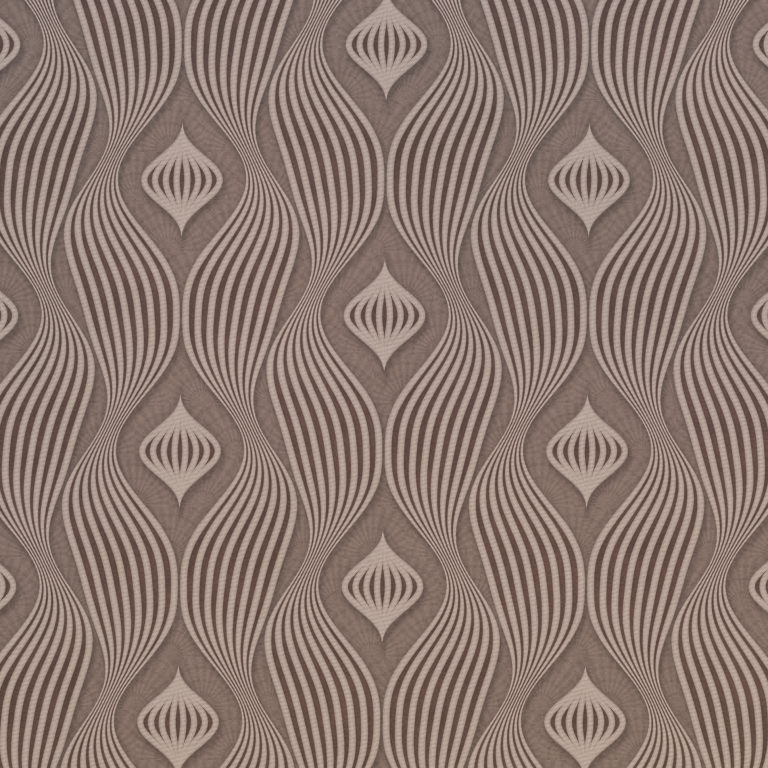
Reproduce this pattern procedurally as a WebGL 1 fragment shader.

```glsl
precision highp float;
// Embossed wallpaper: fanned wavy strands around half-drop onion ornaments.
uniform vec2 u_resolution;

const float TAU = 6.2831853;
const float COLUMN = 0.265;               // spacing of ornament columns
const float ROW = 0.353;                  // spacing of ornaments in a column
const vec2 ORIGIN = vec2(0.2387, 0.2344); // one ornament, measured from top left
const float TILT = 0.0074;                // slight sideways drift of the print

float hash(vec2 p) {
  return fract(sin(dot(p, vec2(127.1, 311.7))) * 43758.5453);
}

float noise(vec2 p) {
  vec2 i = floor(p), f = fract(p);
  f = f * f * (3.0 - 2.0 * f);
  return mix(mix(hash(i), hash(i + vec2(1.0, 0.0)), f.x),
             mix(hash(i + vec2(0.0, 1.0)), hash(i + 1.0), f.x), f.y);
}

// Smooth bump: 1 at phase 0, 0 at half a turn.
float bump(float phase, float sharpness) {
  return pow(max(0.5 + 0.5 * cos(phase), 0.00001), sharpness);
}

// Distance of a strand from its column axis; k runs from inner 0 to outer 1.
float strandOffset(float k, float phase) {
  float inner = 0.006 + 0.079 * bump(phase, 1.4);
  float outer = 0.121 + 0.026 * (sin(phase) + 0.2 * sin(2.0 * phase));
  return mix(inner, outer, k);
}

// Result: signed distance, half width, 1 inside the fan.
vec3 strands(float d, float phase) {
  float inner = strandOffset(0.0, phase);
  float span = strandOffset(1.0, phase) - inner;
  float t = (d - inner) / span;
  float k = clamp(floor(t * 7.0 + 0.5), 0.0, 7.0) / 7.0;
  float rise = strandOffset(k, phase + 0.02) - strandOffset(k, phase - 0.02);
  float slope = rise / 0.04 * TAU / ROW;
  float s = inversesqrt(1.0 + slope * slope);
  float halfWidth = min(0.0046, 0.34 * span / 7.0 * s);
  float inside = step(0.0, t) * step(t, 1.0);
  return vec3(abs(d - inner - k * span) * s - halfWidth, halfWidth, inside);
}

// Onion with eight ribs that meet in a spire at both ends.
vec3 ornament(vec2 p) {
  float v = p.y / 0.073;
  float turn = 0.5 * TAU * clamp(v, -1.0, 1.0);
  float width = 0.049 * bump(turn, 1.5) + 0.0001;
  float t = p.x / width;
  float rib = clamp(floor(t * 3.5) + 0.5, -3.5, 3.5) / 3.5;
  float slope = 1.54 * sin(turn) * rib;
  float s = inversesqrt(1.0 + slope * slope);
  float halfWidth = 0.0042 * (1.0 - v * v * v * v);
  float inside = step(abs(t), 1.0) * step(abs(v), 1.0);
  return vec3(abs(p.x - rib * width) * s - halfWidth, max(halfWidth, 0.0005), inside);
}

vec3 nearer(vec3 a, vec3 b) {
  return vec3(a.x < b.x ? a.xy : b.xy, max(a.z, b.z));
}

// All raised parts from the two columns beside the point.
vec3 relief(vec2 p) {
  float x = p.x - ORIGIN.x + TILT * p.y;
  float first = floor(x / COLUMN);
  vec3 nearest = vec3(1.0, 0.001, 0.0);
  for (int i = 0; i < 2; i++) {
    float column = first + float(i);
    float dx = x - column * COLUMN;
    float v = (p.y - ORIGIN.y) / ROW + 0.5 * mod(column, 2.0);
    nearest = nearer(nearest, strands(abs(dx), TAU * v));
    nearest = nearer(nearest, ornament(vec2(dx, (fract(v + 0.5) - 0.5) * ROW)));
  }
  return nearest;
}

// Faint engraved fans in overlapping rows.
float fans(vec2 p) {
  vec2 q = p / vec2(0.088, 0.066);
  q.x += 0.5 * mod(floor(q.y), 2.0);
  vec2 c = (fract(q) - vec2(0.5, 0.95)) * vec2(1.0, 0.75);
  float r = length(c);
  float rays = sin(atan(c.x, c.y) * 30.0) * smoothstep(0.05, 0.2, r);
  float rings = smoothstep(0.5, 1.0, cos(r * 32.0));
  return 0.6 * rays - 0.7 * rings;
}

void main() {
  vec2 uv = gl_FragCoord.xy / u_resolution.y;
  vec2 p = vec2(uv.x, 1.0 - uv.y);
  float aa = 0.8 / u_resolution.y;
  vec3 part = relief(p);
  vec3 above = relief(p - vec2(0.003, 0.007));
  float mottle = noise(p * 45.0) - 0.5;
  float grain = hash(floor(p * 400.0)) - 0.5;

  // Ground, grooves and soft shadow
  vec3 ground = vec3(0.53, 0.45, 0.415) + 0.03 * fans(p);
  vec3 groove = vec3(0.415, 0.325, 0.295) + vec3(0.035, 0.02, 0.02) * mottle;
  vec3 color = mix(ground, groove, part.z);
  float contact = exp(-max(part.x, 0.0) / 0.007);
  float shade = 1.0 - smoothstep(-0.003, 0.006, above.x);
  color *= 1.0 - 0.13 * (contact + shade) * (1.0 - 0.45 * part.z);

  // Rounded, corded threads
  float across = clamp(1.0 + part.x / part.y, 0.0, 1.0);
  vec3 thread = mix(vec3(0.71, 0.64, 0.60), vec3(0.60, 0.525, 0.49), across * across);
  thread += 0.018 * sin(TAU * (p.y + 0.25 * p.x) / 0.0055);
  color = mix(color, thread, 1.0 - smoothstep(-aa, aa, part.x));

  // Uneven dye and woven grain
  float dye = noise(p * 3.0 + 4.0) - 0.5;
  color += vec3(0.025, 0.015, 0.01) * dye + vec3(-0.008, 0.0, 0.02) * (0.5 - p.y);
  color += 0.035 * grain + 0.012 * mottle;
  gl_FragColor = vec4(color, 1.0);
}
```
